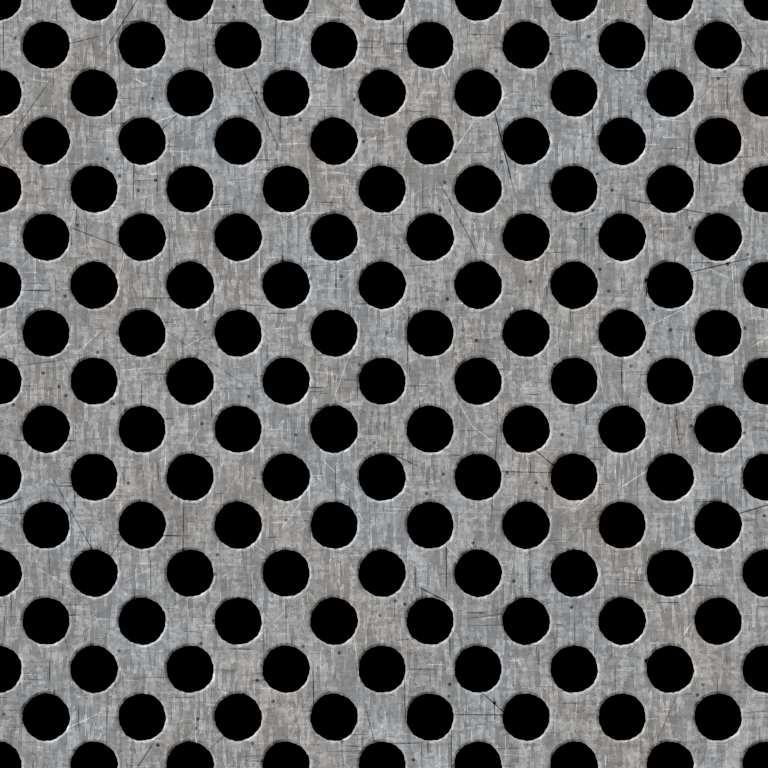
A WebGL 2 fragment shader for this texture:

```glsl
#version 300 es
precision highp float;

uniform vec2 u_resolution;
out vec4 fragColor;

const float TAU = 6.2831853;

vec2 hash2(vec2 p) {
  vec3 q = fract(p.xyx * vec3(0.1031, 0.1030, 0.0973));
  q += dot(q, q.yzx + 33.33);
  return fract((q.xx + q.yz) * q.zy);
}

// Wrapping cellular noise: distance to the nearest point, and its random value
vec2 cellular(vec2 uv, vec2 grid, float seed) {
  vec2 p = uv * grid, cell = floor(p);
  vec2 nearest = vec2(9.0, 0.0);
  for (int y = -1; y <= 1; y++)
    for (int x = -1; x <= 1; x++) {
      vec2 c = cell + vec2(x, y);
      vec2 id = mod(c, grid) + seed;
      float d = length(c + hash2(id) - p);
      if (d < nearest.x) nearest = vec2(d, hash2(id + 71.0).x);
    }
  return nearest;
}

// One random segment per wrapped cell; spread turns it away from the axes
float scratches(vec2 uv, float grid, float spread, float seed) {
  vec2 p = uv * grid, cell = floor(p);
  float pixel = grid / u_resolution.x, ink = 0.0;
  for (int y = -1; y <= 1; y++)
    for (int x = -1; x <= 1; x++) {
      vec2 c = cell + vec2(x, y);
      vec2 id = mod(c, grid) + seed;
      vec2 shape = hash2(id + 19.0), turn = hash2(id + 43.0);
      float angle = TAU * 0.25 * floor(turn.x * 2.0) + spread * (turn.y - 0.5);
      vec2 dir = vec2(cos(angle), sin(angle));
      vec2 v = p - c - hash2(id);
      float reach = 0.2 + 0.7 * shape.x;
      float along = dot(v, dir);
      float d = length(v - dir * clamp(along, -reach, reach));
      float line = 1.0 - smoothstep(0.0, pixel + grid * 0.0004, d);
      float fade = 1.0 - smoothstep(0.4, 1.0, abs(along) / reach);
      ink = max(ink, line * fade * shape.y * shape.y);
    }
  return ink;
}

// Slow wrapping mottle made of layered sines
float mottle(vec2 uv, float phase) {
  vec2 a = TAU * uv;
  return (sin(2.0 * a.x + a.y + phase + sin(3.0 * a.y))
        + sin(3.0 * a.y - 2.0 * a.x + phase * 2.0 + sin(4.0 * a.x))
        + sin(5.0 * a.x + 4.0 * a.y + phase * 3.0)) / 3.0;
}

vec3 brushedMetal(vec2 uv) {
  // Crossed brushing and fine grit
  float upright = cellular(uv, vec2(230.0, 38.0), 3.0).y - 0.5;
  float level = cellular(uv, vec2(42.0, 220.0), 11.0).y - 0.5;
  float grit = cellular(uv, vec2(240.0), 29.0).y - 0.5;
  float grain = 0.11 * upright + 0.08 * level + 0.11 * grit;

  // Rubbed patches are darker and smoother
  vec2 ragged = uv + 0.008 * sin(TAU * (uv.yx * vec2(23.0, 29.0) + uv * 11.0));
  float patchField = cellular(ragged, vec2(22.0), 53.0).x + 0.2 * mottle(uv, 4.0) + 0.6 * upright;
  float rubbed = 1.0 - smoothstep(0.1, 0.4, patchField);
  float tone = 0.59 + grain * (1.0 - 0.5 * rubbed) - 0.05 * rubbed + 0.018 * mottle(uv, 1.0);

  // Dark and bright scratches
  tone -= 0.24 * scratches(uv, 15.0, 0.06, 7.0);
  tone -= 0.17 * scratches(uv, 34.0, 0.12, 37.0);
  tone -= 0.26 * scratches(uv, 9.0, TAU, 61.0);
  tone += 0.16 * scratches(uv, 21.0, TAU, 83.0);
  tone += 0.12 * scratches(uv, 40.0, 0.15, 97.0);

  // Small dark pits
  vec2 pit = cellular(uv, vec2(48.0), 15.0);
  tone -= 0.25 * step(0.93, pit.y) * (1.0 - smoothstep(0.05, 0.16, pit.x));

  // Faint warm and cool stains
  return tone + vec3(0.014, 0.0, -0.014) * mottle(uv, 2.3);
}

void main() {
  vec2 uv = gl_FragCoord.xy / u_resolution;

  // Staggered holes: eight by eight cells, two holes in each
  vec2 p = uv * 8.0 - vec2(-0.02, 0.03);
  vec2 center = floor(p) + 0.5, corner = floor(p + 0.5);
  vec2 hole = distance(p, center) < distance(p, corner) ? center : corner;
  vec2 v = p - hole;
  vec2 seed = TAU * hash2(mod(hole, 8.0) * 2.0 + 5.0);

  // Slightly uneven cut edge
  float angle = atan(v.y, v.x);
  float radius = 0.243 + 0.003 * sin(4.0 * angle + seed.x)
               + 0.002 * sin(11.0 * angle + seed.y) + 0.0015 * sin(23.0 * angle + seed.x);
  float edge = length(v) - radius;
  float pixel = 8.0 / u_resolution.x;

  // Bevel: light at the lower right, shade at the upper left
  float facing = dot(normalize(v + 1e-5), vec2(0.707, -0.707));
  float rim = 1.0 - smoothstep(0.012, 0.042, edge);
  float chips = 0.7 + 0.6 * cellular(uv, vec2(160.0), 67.0).y;
  vec3 color = brushedMetal(uv);
  color += rim * chips * (0.21 * max(facing, 0.0) - 0.24 * max(-facing, 0.0));
  color *= 1.0 - 0.25 * (1.0 - smoothstep(0.0, 0.014, edge));

  color *= smoothstep(-0.7 * pixel, 0.7 * pixel, edge);
  fragColor = vec4(clamp(color, 0.0, 1.0), 1.0);
}
```
